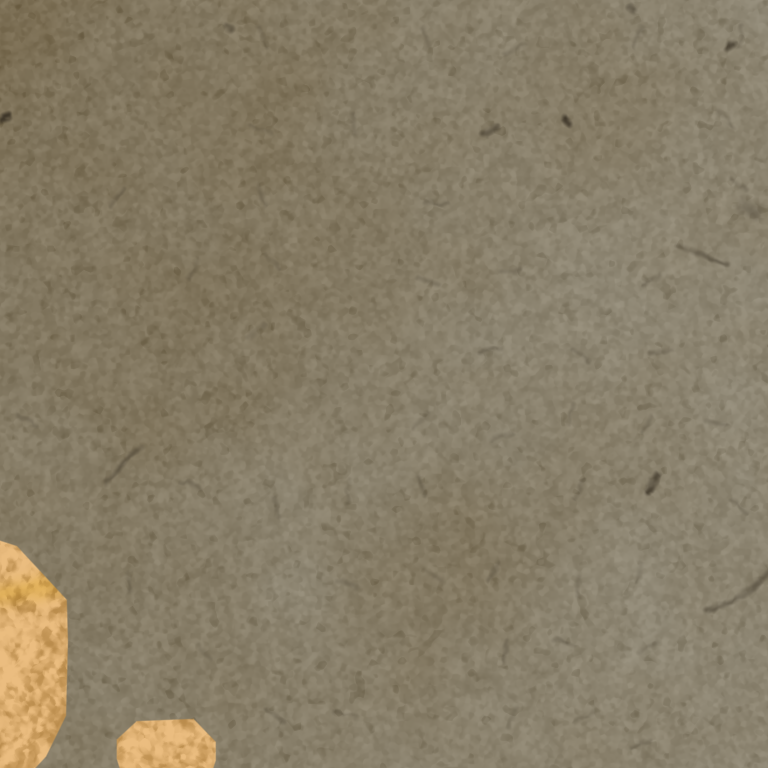
Write a Shadertoy shader that draws this texture.

```glsl
const vec3 WARM = vec3(0.488, 0.437, 0.334);
const vec3 COOL = vec3(0.562, 0.533, 0.460);

vec3 hash3(vec2 cell) {
    vec3 q = fract(cell.xyx * vec3(0.1031, 0.1030, 0.0973));
    q += dot(q, q.yxz + 33.33);
    return fract((q.xxy + q.yzz) * q.zyx);
}

// Cellular noise with softly blended cell values, about -1 to 1
float blotch(vec2 p) {
    vec2 base = floor(p);
    float sum = 0.0, total = 0.0;
    for (int j = -1; j <= 1; j++)
    for (int i = -1; i <= 1; i++) {
        vec2 cell = base + vec2(i, j);
        vec3 h = hash3(cell + 71.0);
        vec2 r = cell + h.xy - p;
        float w = exp(-5.0 * dot(r, r));
        sum += w * (2.0 * h.z - 1.0);
        total += w;
    }
    return sum / total;
}

// Layered, rotated sines, roughly -1 to 1
float waves(vec2 p, float frequency) {
    float sum = 0.0, amplitude = 0.5;
    p *= frequency;
    for (int i = 0; i < 5; i++) {
        p += 0.6 * sin(p.yx * 1.3 + float(i) * 1.7);
        sum += amplitude * sin(p.x) * cos(p.y);
        p = mat2(0.8, 0.6, -0.6, 0.8) * p * 1.9;
        amplitude *= 0.62;
    }
    return sum;
}

float segment(vec2 p, vec2 a, vec2 b) {
    vec2 ab = b - a;
    return length(p - a - ab * clamp(dot(p - a, ab) / dot(ab, ab), 0.0, 1.0));
}

// Signed distance bound of a convex polygon with clockwise corners
float convex(vec2 p, vec2 corners[8]) {
    float d = -1.0;
    for (int i = 0; i < 8; i++) {
        vec2 a = corners[i], e = normalize(corners[(i + 1) % 8] - a);
        d = max(d, dot(p - a, vec2(-e.y, e.x)));
    }
    return d;
}

// Broad stains: centre, radius, shift from warm (-) to cool (+)
float stainTone(vec2 p) {
    vec4 stains[10] = vec4[10](
        vec4(0.02, 0.98, 0.20, -0.28), vec4(0.33, 0.66, 0.16, -0.24),
        vec4(0.17, 0.46, 0.11, -0.18), vec4(0.62, 0.28, 0.11, -0.26),
        vec4(0.78, 0.85, 0.12, -0.18), vec4(0.37, 0.30, 0.10, 0.18),
        vec4(0.61, 0.41, 0.08, 0.12), vec4(0.74, 0.62, 0.12, 0.10),
        vec4(0.36, 0.86, 0.10, -0.14), vec4(0.53, 0.14, 0.12, -0.18));
    float tone = 0.0;
    for (int i = 0; i < 10; i++) {
        vec2 q = (p - stains[i].xy) / stains[i].z;
        tone += stains[i].w * exp(-dot(q, q));
    }
    return tone;
}

// Fine mottling with sparse darker pits
float stoneGrain(vec2 p) {
    float fine = blotch(p * 165.0), medium = blotch(p * 95.0 + 17.0);
    float pits = smoothstep(0.45, 0.95, blotch(p * 110.0 + 5.0));
    return 0.031 * fine + 0.018 * medium + 0.008 * blotch(p * 40.0) - 0.05 * pits;
}

// Faint short marks scattered one per grid cell
float scatteredMarks(vec2 p, float cells, float pixel) {
    vec2 q = p * cells, cell = floor(q);
    vec3 h = hash3(cell + 9.0);
    float angle = 6.283 * h.z;
    vec2 centre = cell + 0.3 + 0.4 * h.xy, reach = 0.13 * vec2(cos(angle), sin(angle));
    float d = segment(q, centre - reach, centre + reach) / cells;
    return step(0.5, fract(h.z * 7.0 + h.x)) * (1.0 - smoothstep(0.0, 0.0045 + pixel, d));
}

// Dark nicks and hairline scratches, as end points
float nicks(vec2 p, float pixel) {
    vec4 strokes[12] = vec4[12](
        vec4(0.295, 0.965, 0.301, 0.963), vec4(0.822, 0.992, 0.826, 0.988),
        vec4(0.948, 0.940, 0.956, 0.943), vec4(0.631, 0.825, 0.646, 0.835),
        vec4(0.734, 0.847, 0.742, 0.840), vec4(0.002, 0.846, 0.010, 0.848),
        vec4(0.845, 0.361, 0.855, 0.381), vec4(0.970, 0.732, 0.984, 0.723),
        vec4(0.138, 0.372, 0.182, 0.420), vec4(0.922, 0.206, 0.968, 0.224),
        vec4(0.968, 0.224, 1.010, 0.263), vec4(0.885, 0.678, 0.945, 0.656));
    float ink = 0.0;
    for (int i = 0; i < 12; i++) {
        float width = i < 7 ? 0.0065 : (i == 7 ? 0.015 : 0.0055);
        float strength = i < 7 ? 0.85 : 0.4;
        float d = segment(p, strokes[i].xy, strokes[i].zw);
        ink = max(ink, strength * (1.0 - smoothstep(0.0, width + pixel, d)));
    }
    return ink;
}

vec3 goldLeaf(vec2 p) {
    vec2 q = p + 0.004 * vec2(waves(p, 50.0), waves(p.yx, 55.0));
    float crinkle = 0.5 * blotch(q * 55.0) + 0.5 * blotch(q * 110.0) + 0.45 * blotch(q * 170.0);
    vec3 gold = mix(vec3(0.73, 0.55, 0.30), vec3(0.92, 0.74, 0.50), smoothstep(-1.0, 0.6, crinkle));
    float band = exp(-pow((q.y - 0.225 - 0.2 * q.x) / 0.016, 2.0));
    return mix(gold, gold * vec3(0.96, 0.93, 0.62), 0.7 * band);
}

void mainImage(out vec4 fragColor, in vec2 fragCoord) {
    vec2 p = fragCoord / iResolution.xy;
    float pixel = 1.0 / iResolution.y;

    // Stone wall, warm at upper left and cool at right
    float tone = 0.24 + 0.66 * p.x + 0.34 * (1.0 - p.x) * (1.0 - p.y);
    tone += stainTone(p) + 0.10 * waves(p, 14.0) + 0.10 * blotch(p * 15.0);
    vec3 color = mix(WARM, COOL, tone) + stoneGrain(p) * vec3(1.0, 1.02, 1.06);
    vec2 rough = p + 0.003 * vec2(blotch(p * 90.0), blotch(p * 90.0 + 31.0));
    float wear = 0.8 + 0.4 * blotch(p * 80.0 + 3.0);
    float ink = max(nicks(rough, pixel), 0.22 * scatteredMarks(rough, 10.0, pixel));
    color = mix(color, vec3(0.23, 0.20, 0.15), clamp(ink * wear, 0.0, 1.0));

    // Gold pieces at lower left
    float large = convex(p, vec2[8](
        vec2(-0.2, 0.2), vec2(0.0, 0.296), vec2(0.022, 0.289), vec2(0.087, 0.219),
        vec2(0.0885, 0.165), vec2(0.086, 0.068), vec2(0.06, 0.015), vec2(0.0, -0.05)));
    float small = convex(p, vec2[8](
        vec2(0.152, 0.037), vec2(0.178, 0.061), vec2(0.252, 0.064), vec2(0.281, 0.034),
        vec2(0.281, 0.010), vec2(0.268, -0.03), vec2(0.165, -0.03), vec2(0.152, 0.012)));
    color = mix(color, goldLeaf(p), 1.0 - smoothstep(-pixel, pixel, min(large, small)));

    fragColor = vec4(clamp(color, 0.0, 1.0), 1.0);
}
```
